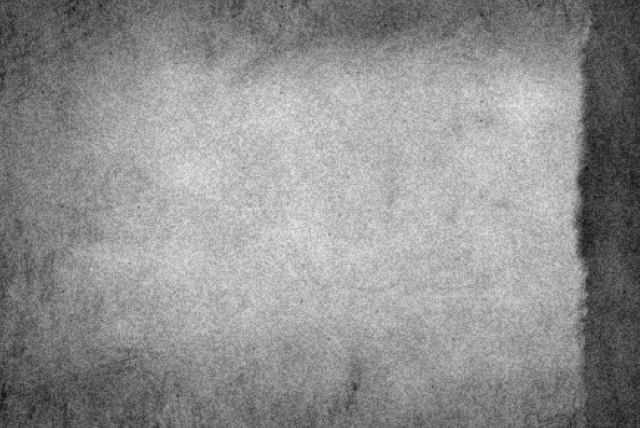
A Shadertoy shader for this texture:

```glsl
vec2 hash2(vec2 p) {
    vec3 q = fract(vec3(p.xyx) * vec3(0.1031, 0.1030, 0.0973));
    q += dot(q, q.yzx + 33.33);
    return fract((q.xx + q.yz) * q.zy);
}

// Interpolated random grain, -0.5 to 0.5
float grain(vec2 p) {
    vec2 c = floor(p), f = smoothstep(0.0, 1.0, fract(p));
    float low = mix(hash2(c).x, hash2(c + vec2(1, 0)).x, f.x);
    float high = mix(hash2(c + vec2(0, 1)).x, hash2(c + vec2(1, 1)).x, f.x);
    return mix(low, high, f.y) - 0.5;
}

// Distance to the nearest scattered feature
float cellular(vec2 p) {
    vec2 cell = floor(p), f = fract(p);
    float d = 8.0;
    for (int j = -1; j <= 1; j++)
    for (int i = -1; i <= 1; i++) {
        vec2 o = vec2(i, j);
        d = min(d, length(o + hash2(cell + o + 50.0) - f));
    }
    return d;
}

// Rotated, mutually warped sine layers, roughly -1 to 1
float clouds(vec2 p) {
    float sum = 0.0, amp = 0.6;
    for (int i = 0; i < 6; i++) {
        p = mat2(0.8, 0.6, -0.6, 0.8) * p + 0.7 * sin(p.yx * 1.3 + float(i));
        sum += amp * sin(p.x) * sin(p.y + 1.0);
        p *= 1.75;
        amp *= 0.68;
    }
    return sum;
}

// Soft ellipse: centre in xy, radii in zw
float blob(vec2 p, vec4 e) {
    vec2 d = (p - e.xy) / e.zw;
    return exp(-dot(d, d));
}

// Thin horizontal crack: left end, right end, height
float crack(vec2 p, float left, float right, float height) {
    float y = height + 0.005 * sin(p.x * 19.0) + 0.003 * sin(p.x * 53.0 + 1.0);
    float span = smoothstep(left, left + 0.08, p.x) * (1.0 - smoothstep(right - 0.08, right, p.x));
    return span * (1.0 - smoothstep(0.0, 0.006, abs(p.y - y)));
}

const vec4 LIGHT[10] = vec4[](
    vec4(0.48, 0.59, 0.07, 0.045), vec4(0.65, 0.76, 0.06, 0.06),
    vec4(0.29, 0.39, 0.13, 0.05), vec4(0.96, 0.09, 0.08, 0.05),
    vec4(0.80, 0.80, 0.06, 0.05), vec4(0.39, 0.82, 0.06, 0.05),
    vec4(0.66, 0.45, 0.07, 0.04), vec4(0.27, 0.24, 0.05, 0.04),
    vec4(1.26, 0.75, 0.08, 0.06), vec4(0.42, 0.04, 0.05, 0.04));

const vec4 DARK[12] = vec4[](
    vec4(0.23, 0.45, 0.05, 0.02), vec4(1.13, 0.73, 0.05, 0.025),
    vec4(1.06, 0.49, 0.02, 0.03), vec4(1.17, 0.52, 0.025, 0.015),
    vec4(1.14, 0.36, 0.03, 0.025), vec4(0.83, 0.13, 0.02, 0.08),
    vec4(0.48, 0.89, 0.015, 0.06), vec4(0.91, 0.53, 0.015, 0.06),
    vec4(0.14, 0.75, 0.02, 0.05), vec4(0.22, 0.08, 0.24, 0.08),
    vec4(1.07, 0.71, 0.01, 0.03), vec4(0.90, 0.95, 0.14, 0.05));

void mainImage(out vec4 fragColor, in vec2 fragCoord) {
    vec2 p = fragCoord / iResolution.y;
    vec2 warp = vec2(clouds(p * 13.0), clouds(p * 13.0 + 7.0));
    vec2 q = p + 0.014 * warp;
    float rough = clouds(p * 31.0 + 4.0);

    // Plaster brightness falling off to the left, top and bottom
    vec2 s = p + 0.04 * vec2(clouds(p * 5.0), clouds(p * 5.0 + 9.0));
    float lit = mix(0.40, 1.0, smoothstep(-0.10, 0.50, s.x));
    lit *= mix(1.0, 0.42, smoothstep(0.71, 1.06, s.y));
    lit *= mix(0.42, 1.0, smoothstep(-0.10, 0.40, s.y));
    lit *= 1.0 - 0.14 * smoothstep(1.1, 1.5, p.x);
    float tone = 0.165 + 0.575 * lit;
    float rim = 1.0 - smoothstep(0.35, 0.9, lit);

    // Mottling and individual stains
    tone += 0.035 * clouds(p * 8.0) + 0.025 * warp.x + 0.022 * rough;
    for (int i = 0; i < 10; i++) tone += 0.07 * blob(q, LIGHT[i]);
    for (int i = 0; i < 12; i++) tone -= 0.09 * blob(q, DARK[i]);

    // Creases where the warped layers cross zero, broken into fragments
    float broken = smoothstep(-0.1, 0.6, clouds(p * 9.0 + 3.0));
    float crease = 1.0 - smoothstep(0.0, 0.10, abs(clouds(p * vec2(4.0, 6.0) + 2.0)));
    float vein = 1.0 - smoothstep(0.0, 0.13, abs(clouds(p * vec2(11.0, 8.0) + 6.0)));
    tone -= (0.04 + 0.05 * rim) * broken * (crease + vein);

    // Irregular drips and speckled dirt around the rim
    vec2 run = q + 0.01 * rough;
    float drip = 1.0 - smoothstep(0.0, 0.6, cellular(run * vec2(34.0, 6.0)));
    drip += 1.0 - smoothstep(0.0, 0.5, cellular(run * vec2(85.0, 17.0) + 5.0));
    tone -= (0.01 + 0.10 * rim) * drip * smoothstep(-0.4, 0.5, clouds(p * 7.0 + 1.0));

    // Long faint cracks and a pale scrape
    float gap = 0.3 + 0.7 * smoothstep(-0.3, 0.4, rough);
    tone -= gap * 0.07 * (crack(q, 0.66, 1.20, 0.335) + crack(q, 0.18, 0.50, 0.44)
                        + crack(q, -0.05, 0.30, 0.52) + crack(q, 0.95, 1.20, 0.275));
    tone += gap * 0.08 * (crack(q, 0.95, 1.16, 0.85) + crack(q, 0.48, 0.70, 0.52));

    // Dark strip on the right with a ragged edge
    float edge = p.x - 1.357 - 0.009 * warp.y - 0.007 * rough - 0.004 * sin(p.y * 9.0);
    float strip = 0.26 + 0.055 * clouds(p * vec2(14.0, 7.0)) + 0.035 * warp.x + 0.025 * rough;
    strip += 0.06 * blob(p, vec4(1.44, 0.30, 0.07, 0.2));
    strip += 0.05 * blob(p, vec4(1.44, 0.85, 0.07, 0.15));
    strip -= 0.08 * blob(p, vec4(1.37, 0.50, 0.05, 0.22));
    strip -= 0.04 * smoothstep(1.42, 1.5, p.x);
    tone = mix(tone, strip, smoothstep(-0.014, 0.018, edge));
    float scratch = gap * (1.0 - smoothstep(0.001, 0.008, abs(edge - 0.008)));
    tone += scratch * (0.18 * blob(p, vec4(1.36, 0.28, 0.1, 0.10))
                     + 0.16 * blob(p, vec4(1.36, 0.93, 0.1, 0.06))
                     + 0.10 * blob(p, vec4(1.36, 0.05, 0.1, 0.10)));

    // Pits and flecks of varied size, then grain
    vec2 seed = hash2(floor(p * 45.0) + 9.0);
    float spot = length(fract(p * 45.0) - 0.3 - 0.4 * seed.yx + 0.1 * rough);
    spot = 1.0 - smoothstep(0.0, 0.10 + 0.20 * seed.y, spot);
    tone += spot * (0.10 * step(0.94, seed.x) - 0.16 * step(seed.x, 0.05));
    tone += 0.17 * grain(p * 290.0) + 0.07 * grain(p * 130.0 + 20.0);

    fragColor = vec4(vec3(clamp(tone, 0.06, 0.9)), 1.0);
}
```
